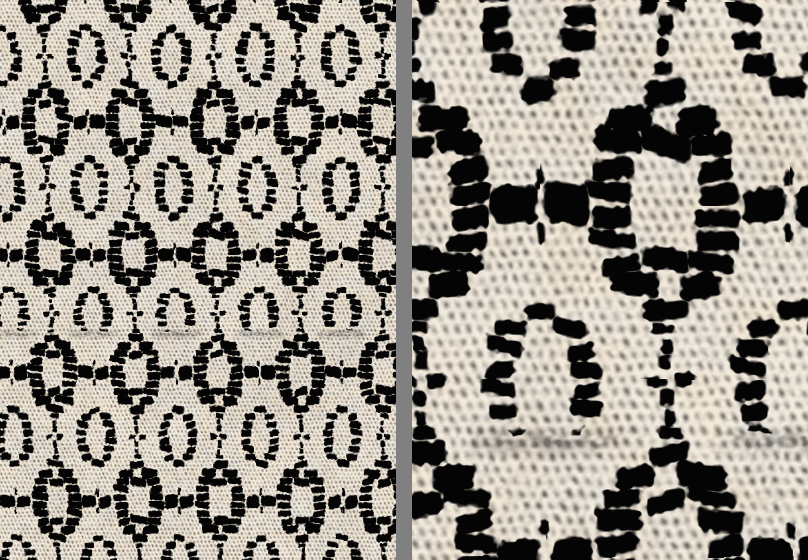
Left: the whole. Right: its middle third, enlarged.
A Shadertoy shader for this pattern:

```glsl
const float CANVAS_UNITS = 768.0;          // canvas height in lace units
const vec2 REPEAT = vec2(115.0, 173.5);    // one medallion cell
const vec3 CREAM = vec3(0.94, 0.92, 0.88);
const vec3 SHADE = vec3(0.56, 0.545, 0.52);
const vec3 BACKING = vec3(0.015);

float hash(vec2 p) {
    return fract(sin(dot(p, vec2(127.1, 311.7))) * 43758.5453);
}

float noise(vec2 p) {
    vec2 i = floor(p), f = fract(p);
    f = f * f * (3.0 - 2.0 * f);
    return mix(mix(hash(i), hash(i + vec2(1, 0)), f.x),
               mix(hash(i + vec2(0, 1)), hash(i + vec2(1, 1)), f.x), f.y);
}

float bump(float x, float center, float width) {
    float t = (x - center) / width;
    return exp(-t * t);
}

// Uneven stretch of the cloth: rows drift, columns lean and narrow downward
vec2 stretchCloth(vec2 p) {
    float drift = 4.0 * bump(p.y, 258.0, 90.0) - 9.5 * bump(p.y, 418.0, 90.0)
                + 8.5 * bump(p.y, 783.0, 90.0);
    float axis = 303.0 - 0.015 * p.y;
    float spacing = 111.5 + 0.0065 * p.y;
    return vec2((p.x - axis) * REPEAT.x / spacing, p.y - drift - 80.5);
}

// Rounded opening, mirrored into the quadrant given by side, varied per cell
float hole(vec2 p, vec2 side, vec2 cell, vec2 center, vec2 halfSize) {
    vec2 key = cell * 31.7 + center * side;
    vec2 vary = vec2(hash(key), hash(key + 5.3));
    vec2 q = p - center * side - (vary - 0.5) * 2.5;
    q.y += q.x * (vary.y - 0.5) * 0.5;
    vec2 extent = halfSize * (0.82 + 0.32 * vary.yx);
    float radius = 0.55 * min(extent.x, extent.y);
    vec2 o = abs(q) - extent + radius;
    return length(max(o, 0.0)) + min(max(o.x, o.y), 0.0) - radius;
}

// Ladder of openings around an ellipse, capped at both tips
float holeRing(vec2 p, vec2 side, vec2 cell, vec2 radii, int rungs, float pitch, vec2 halfSize) {
    float d = hole(p, side, cell, vec2(0.0, radii.y), halfSize * vec2(1.1, 1.05));
    for (int i = 0; i < rungs; i++) {
        float y = pitch * (float(i) + 0.5);
        float x = radii.x * sqrt(1.0 - y * y / (radii.y * radii.y));
        d = min(d, hole(p, side, cell, vec2(x, y), halfSize));
    }
    return d;
}

float medallion(vec2 p, vec2 side, vec2 cell) {
    float d = holeRing(p, side, cell, vec2(25.0, 50.0), 4, 11.0, vec2(9.8, 4.9));
    d = min(d, hole(p, side, cell, vec2(0.0, 26.0), vec2(10.5, 5.5)));
    return min(d, hole(p, side, cell, vec2(14.0, 37.5), vec2(10.0, 6.0)));
}

// Bars joining medallions sideways, small slits joining them upward
float connectors(vec2 p, vec2 side, vec2 cell) {
    float d = hole(p, side, cell, vec2(46.0, 0.0), vec2(10.5, 8.8));
    d = min(d, hole(p, side, cell, vec2(57.5, 13.0), vec2(1.8, 4.5)));
    d = min(d, hole(p, side, cell, vec2(0.0, 60.0), vec2(5.0, 3.0)));
    d = min(d, hole(p, side, cell, vec2(0.0, 68.0), vec2(2.5, 4.0)));
    d = min(d, hole(p, side, cell, vec2(0.0, 77.0), vec2(2.8, 4.5)));
    return min(d, hole(p, side, cell, vec2(6.5, 86.7), vec2(4.5, 3.2)));
}

// Darkness of the pits between knitted loops
float stitchPits(vec2 p) {
    p += 2.0 * vec2(noise(p * 0.09), noise(p * 0.09 + 37.0));
    vec2 g = p / vec2(5.4, 5.8);
    g.x += 0.5 * mod(floor(g.y), 2.0);
    vec2 f = fract(g) - 0.5;
    f.x += 0.25 * f.y;
    return exp(-dot(f * f, vec2(13.0, 9.0))) * (0.55 + 0.75 * hash(floor(g)));
}

vec3 clothColor(vec2 p, float holeDistance, float seam) {
    float shade = stitchPits(p) + 0.3 * (noise(p * 0.55) - 0.4);
    shade += 0.12 * (noise(p * 0.025) - 0.5);
    shade *= 1.0 - 0.45 * bump(holeDistance, 1.8, 1.4);
    shade += seam * 0.9 * noise(p * vec2(0.3, 0.5));
    vec3 color = mix(CREAM, SHADE, clamp(shade, 0.0, 1.3));
    return color * mix(vec3(1.0), vec3(1.02, 0.99, 0.95), noise(p * 0.06 + 9.0));
}

void mainImage(out vec4 fragColor, in vec2 fragCoord) {
    float pixel = CANVAS_UNITS / iResolution.y;
    vec2 p = fragCoord * pixel;
    vec2 lace = stretchCloth(p) + 2.0 * vec2(noise(p * 0.06), noise(p * 0.06 + 21.0)) - 1.0;

    // Main lattice
    vec2 cell = floor(lace / REPEAT + 0.5);
    vec2 local = lace - cell * REPEAT;
    vec2 side = step(0.0, local) * 2.0 - 1.0;
    float d = min(medallion(local, side, cell), connectors(local, side, cell));

    // Small ovals on the half-step lattice, closed up along a mended seam
    vec2 ovalCell = floor(lace / REPEAT);
    vec2 ovalLocal = lace - (ovalCell + 0.5) * REPEAT;
    vec2 ovalSide = step(0.0, ovalLocal) * 2.0 - 1.0;
    float oval = holeRing(ovalLocal, ovalSide, ovalCell + 0.5, vec2(20.0, 36.0), 3, 10.7, vec2(7.2, 4.4));
    oval += 9.0 * bump(p.y, 304.0, 11.0);
    d = min(d, oval);

    // Frayed edges and final blend
    d += 2.4 * (noise(p * 0.4) - 0.5);
    float seam = bump(p.y, 310.0, 5.0) * smoothstep(40.0, 25.0, abs(ovalLocal.x));
    float edge = 0.6 + 0.5 * pixel;
    vec3 color = mix(BACKING, clothColor(p, d, seam), smoothstep(-edge, edge, d));
    fragColor = vec4(color, 1.0);
}
```
